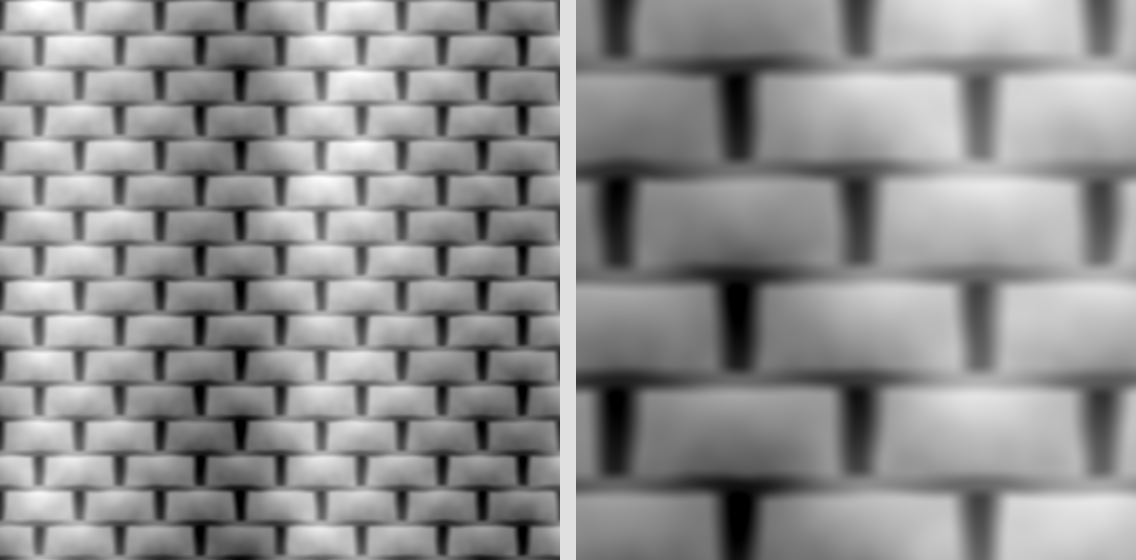
Left: the whole. Right: its middle third, enlarged.
Write a WebGL 2 fragment shader that draws this texture map.

```glsl
#version 300 es
precision highp float;
// Soft grey height map of pillowed bricks in running bond, about seven by sixteen.
// Each brick is lit at its top centre and shaded below; joints are blurred grooves
// that blend across rows, under two broad bands of shade and smooth gradient noise.

#define GRID vec2(6.95, 16.0)      // bricks across, rows down
#define SHIFT vec2(0.013, -0.04)   // pattern offset, in bricks
#define HEAD_WIDTH 0.0185          // half width of vertical joints
#define BED_WIDTH 0.0105           // half width of horizontal joints
#define HEAD_DEPTH 0.41
#define BED_DEPTH 0.19
#define BED_SWING 0.15             // bed joints darken above vertical joints
#define CROWN 0.40                 // top-to-bottom shading of each brick
#define BASE_TONE 0.45
#define BAND_TONE 0.33
#define BRICK_VARIATION 0.08
#define WOBBLE 0.0025

uniform vec2 u_resolution;
out vec4 fragColor;

float hash(vec2 p) {
    vec3 h = fract(p.xyx * vec3(0.1031, 0.1030, 0.0973));
    h += dot(h, h.yzx + 33.33);
    return fract((h.x + h.y) * h.z);
}

// Dot product of a lattice gradient with the offset from its corner
float cornerSlope(vec2 cell, vec2 corner, vec2 f, float period) {
    float angle = 6.28319 * hash(mod(cell + corner, period) + period);
    return dot(vec2(cos(angle), sin(angle)), f - corner);
}

// Gradient noise repeating over the unit square
float gradientNoise(vec2 uv, float period) {
    vec2 p = uv * period;
    vec2 i = floor(p), f = p - i;
    vec2 w = f * f * f * (f * (f * 6.0 - 15.0) + 10.0);
    float low = mix(cornerSlope(i, vec2(0, 0), f, period),
                    cornerSlope(i, vec2(1, 0), f, period), w.x);
    float high = mix(cornerSlope(i, vec2(0, 1), f, period),
                     cornerSlope(i, vec2(1, 1), f, period), w.x);
    return mix(low, high, w.y);
}

// Two bands across: a quick rise to light, then a slow fall to dark
float shadeBands(float x) {
    float s = fract(2.0 * x + 0.14);
    return smoothstep(0.0, 0.30, s) - smoothstep(0.28, 1.0, s);
}

void main() {
    vec2 uv = gl_FragCoord.xy / u_resolution;

    // Slightly uneven running bond
    vec2 wobble = vec2(gradientNoise(uv, 27.0), gradientNoise(uv, 31.0));
    vec2 p = (uv + WOBBLE * wobble) * GRID + SHIFT;
    float row = floor(p.y);
    p.x += 0.5 * mod(row + 1.0, 2.0);
    vec2 brick = floor(p);
    vec2 q = fract(p);
    vec2 edge = (0.5 - abs(q - 0.5)) / GRID;
    float tilt = q.y - 0.5;

    // Joint masks; vertical joints flare towards their tops
    float head = 1.0 - smoothstep(0.001, HEAD_WIDTH * (1.0 + 0.25 * tilt), edge.x);
    float bed = 1.0 - smoothstep(0.0, BED_WIDTH, edge.y);
    float body = (1.0 - head) * (1.0 - bed);

    // Broad light and variation between bricks
    float drift = gradientNoise(uv, 4.0);
    float tone = BASE_TONE + BAND_TONE * shadeBands(uv.x + 0.02 * drift);
    tone += 0.12 * (uv.y - 0.5) + 0.08 * drift;
    tone += BRICK_VARIATION * (hash(brick + 11.0) - 0.5) * body;
    tone += 0.05 * gradientNoise(uv, 22.0);
    tone += 0.07 * gradientNoise(uv, 47.0) * body * (0.5 - tilt);

    // Crown of the brick and its vertical joints, fading into the bed joint
    float centre = exp(-13.0 * (q.x - 0.5) * (q.x - 0.5));
    float crown = CROWN * centre * tilt;
    float groove = HEAD_DEPTH + 0.25 * tilt;
    tone += (1.0 - bed) * mix(0.03 + crown, -groove, head);

    // Bed joint level, shared by the rows on either side
    float swing = -sign(tilt) * cos(6.28319 * q.x);
    tone -= bed * (BED_DEPTH - BED_SWING * swing);

    fragColor = vec4(vec3(clamp(tone, 0.0, 1.0)), 1.0);
}
```
